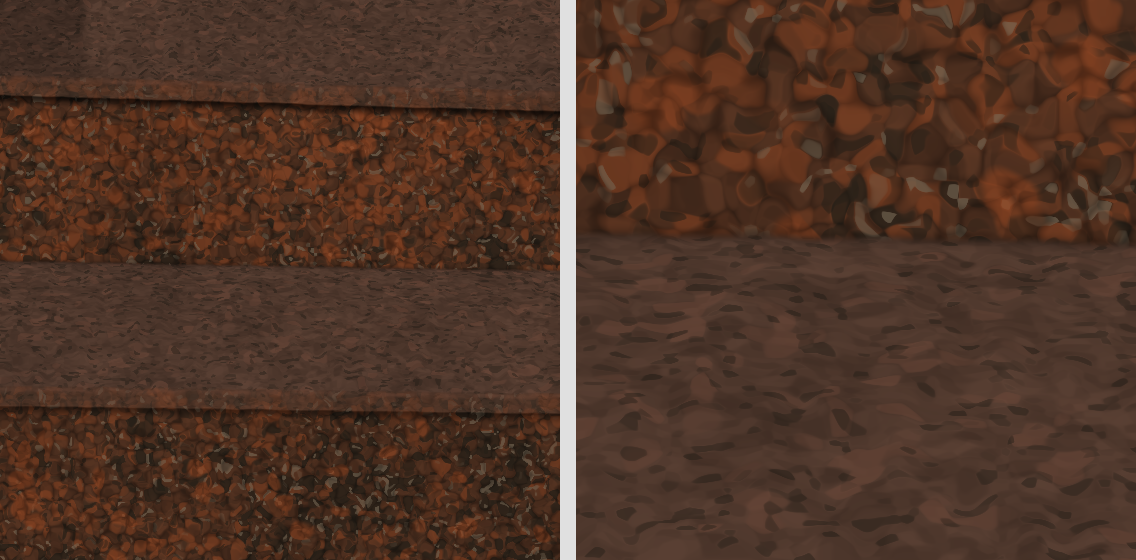
Left, the full canvas; right, a detail of the centre.
Write a three.js fragment shader that draws this texture.

```glsl
// Two polished granite steps seen from the front: smooth treads, thin nosings
// and coarse speckled risers. Soft Voronoi cells form the mineral grains,
// and the step profile repeats up the canvas with mod.

varying vec2 vUv;

const float STEP_PERIOD = 0.555;
const float NOSING_BASE = 0.275;
const float NOSING_HEIGHT = 0.034;
const float TREAD_TOP = 0.259;

const vec3 BLACK_MICA = vec3(0.12, 0.105, 0.08);
const vec3 DARK_BROWN = vec3(0.22, 0.135, 0.09);
const vec3 RED_BROWN = vec3(0.36, 0.215, 0.14);
const vec3 ORANGE_SPAR = vec3(0.48, 0.235, 0.12);
const vec3 GREY_QUARTZ = vec3(0.43, 0.38, 0.31);
const vec3 TREAD_DARK = vec3(0.235, 0.165, 0.13);
const vec3 TREAD_LIGHT = vec3(0.365, 0.26, 0.21);
const vec3 TREAD_PINK = vec3(0.43, 0.28, 0.22);

vec3 hash3(vec2 p) {
  vec3 q = fract(vec3(p.xyx) * vec3(0.1031, 0.1030, 0.0973));
  q += dot(q, q.yxz + 33.33);
  return fract((q.xxy + q.yzz) * q.zyx);
}

float noise(vec2 p) {
  vec2 i = floor(p), f = fract(p);
  f = f * f * (3.0 - 2.0 * f);
  float low = mix(hash3(i).x, hash3(i + vec2(1.0, 0.0)).x, f.x);
  float high = mix(hash3(i + vec2(0.0, 1.0)).x, hash3(i + 1.0).x, f.x);
  return mix(low, high, f.y);
}

float fbm(vec2 p) {
  float sum = 0.0, gain = 0.53;
  for (int i = 0; i < 4; i++) {
    sum += gain * noise(p);
    p = p * 2.03 + 17.3;
    gain *= 0.5;
  }
  return sum;
}

// Soft Voronoi: two blended random values per grain, and the centre distance
vec3 grains(vec2 p) {
  vec2 cell = floor(p), f = fract(p);
  vec2 value = vec2(0.0);
  float total = 0.0, nearest = 8.0;
  for (int y = -1; y <= 1; y++) {
    for (int x = -1; x <= 1; x++) {
      vec2 o = vec2(float(x), float(y));
      vec3 r = hash3(cell + o + 40.0);
      float d = length(o + 0.1 + 0.8 * r.xy - f);
      float w = exp(-13.0 * d);
      value += w * hash3(cell + o + 190.0).xy;
      total += w;
      nearest = min(nearest, d);
    }
  }
  return vec3(value / total, nearest);
}

vec2 warp(vec2 p, float scale, float amount) {
  return p + amount * (vec2(noise(p * scale), noise(p * scale + 51.7)) - 0.5);
}

// Coarse riser stone; warmth shifts it from grey-black towards orange
vec3 riserStone(vec2 p, float warmth) {
  vec2 q = warp(p, 65.0, 0.014);
  vec3 medium = grains(q * 66.0);
  vec3 fine = grains(q * 125.0 + 9.0);
  vec3 blob = grains(warp(p, 30.0, 0.02) * vec2(21.0, 24.0) + 3.0);
  float clump = fbm(p * 8.0) - 0.5;

  vec3 col = mix(DARK_BROWN, RED_BROWN, 0.65 * medium.x + 0.35 * fine.x);
  float spar = smoothstep(0.5, 0.95, medium.y + 0.7 * clump + 0.25 * warmth);
  col = mix(col, ORANGE_SPAR, 0.6 * spar);
  float mica = smoothstep(0.62, 0.9, medium.x - 0.8 * clump - 0.15 * warmth);
  col = mix(col, BLACK_MICA, 0.75 * mica);
  col = mix(col, BLACK_MICA, 0.5 * smoothstep(0.65, 0.95, fine.y));
  float quartz = smoothstep(0.84, 0.98, fine.x - 0.25 * clump);
  col = mix(col, GREY_QUARTZ, 0.6 * quartz);

  float crystal = smoothstep(0.74, 0.84, blob.x) * (1.0 - smoothstep(0.3, 0.46, blob.z));
  vec3 crystalColor = ORANGE_SPAR * (0.78 + 0.3 * fine.x);
  col = mix(col, crystalColor, 0.72 * crystal);
  return col * (1.06 - 0.3 * smoothstep(0.35, 0.8, medium.z));
}

// Foreshortened tread stone: flat, low-contrast grains
vec3 treadStone(vec2 p, float fineness) {
  vec2 q = warp(p, 50.0, 0.012) * fineness;
  vec3 flake = grains(q * vec2(52.0, 105.0));
  vec3 speck = grains(q * vec2(100.0, 210.0) + 7.0);
  float tone = 0.45 * flake.x + 0.3 * speck.x + 0.35 * fbm(p * vec2(7.0, 14.0));
  vec3 col = mix(TREAD_DARK, TREAD_LIGHT, clamp(tone, 0.0, 1.0));
  col = mix(col, TREAD_PINK, 0.45 * smoothstep(0.72, 0.95, flake.y));
  return mix(col, BLACK_MICA, 0.42 * smoothstep(0.72, 0.96, speck.y));
}

void main() {
  // Height above the nosing base, with a slight tilt growing up the canvas
  float upper = smoothstep(0.4, 0.75, vUv.y);
  float tilted = vUv.y + mix(0.014, 0.029, upper) * vUv.x;
  float h = mod(tilted - NOSING_BASE + 0.148, STEP_PERIOD) - 0.148;
  h += 0.002 * (noise(vUv * vec2(38.0, 6.0)) - 0.5);

  vec3 riser = riserStone(vUv, upper);
  vec3 tread = treadStone(vUv, mix(1.0, 1.3, upper));

  // Tread and nosing bands laid over the riser
  float onTread = smoothstep(0.03, 0.038, h) * (1.0 - smoothstep(0.256, 0.262, h));
  float onNosing = smoothstep(-0.0015, 0.0015, h) * (1.0 - smoothstep(0.032, 0.036, h));
  vec3 col = mix(riser, mix(riser, tread, 0.5) * 1.04, onNosing);
  col = mix(col, tread, onTread);

  // Worn bright lip, shadow under the nosing and dim joint at the riser foot
  float lip = exp(-pow((h - NOSING_HEIGHT + 0.004) / 0.005, 2.0));
  col = mix(col, TREAD_PINK, 0.5 * lip * noise(vUv * vec2(35.0, 160.0)));
  float under = (1.0 - smoothstep(-0.002, 0.002, h)) * smoothstep(-0.02, -0.001, h);
  col *= 1.0 - mix(0.4, 0.65, upper) * under;
  col *= 1.0 - 0.18 * exp(-pow((h - TREAD_TOP) / 0.004, 2.0));

  // Broad uneven light and the darker slab at the upper left
  col *= 0.9 + 0.2 * fbm(vUv * 4.0 + 5.0);
  col *= 1.0 - 0.2 * (1.0 - smoothstep(0.14, 0.165, vUv.x)) * smoothstep(0.84, 0.88, vUv.y);
  gl_FragColor = vec4(col, 1.0);
}
```
